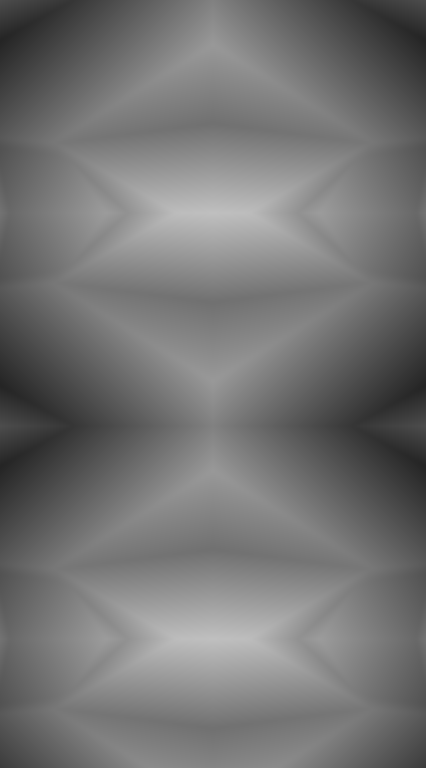
A Shadertoy shader for this background:

```glsl
// Grey mirrored tiles of folded, softly creased gradients

// Linear brightness ramp: value at the tile centre, slope across, slope down
float ramp(vec2 q, float base, float across, float down) {
    return base + dot(q, vec2(across, down));
}

// Minimum and maximum with a narrow rounded crease
float softMin(float a, float b) {
    float h = max(0.012 - abs(a - b), 0.0) / 0.012;
    return min(a, b) - h * h * 0.003;
}

float softMax(float a, float b) {
    return -softMin(-a, -b);
}

// Brightness in one quadrant, from the tile centre (0,0) to its corner (1,1)
float foldedTile(vec2 q) {
    // Bright central lens and the side wedges with a notched tip
    float lens = ramp(q, 0.75, -0.06, -0.74);
    float strip = ramp(q, 0.866, -0.74, 0.45);
    float notch = ramp(q, 0.41, 0.40, -0.79);
    float wedge = ramp(q, 0.8375, -0.45, -0.22);
    float rim = ramp(q, -0.4495, 0.90, -0.50);
    float side = softMax(strip, softMin(notch, wedge));
    float inner = softMax(softMin(lens, side), rim);

    // Band rising from the lens edge to the slanted ridge
    float band = softMin(ramp(q, 0.259, 0.09, 0.43),
                         ramp(q, 0.676, -0.54, 0.60));

    // Slope falling away from the ridge, then the lifted corner
    float slope = ramp(q, 0.955, -0.45, -0.45);
    float corner = ramp(q, -0.80, 0.26, 0.84);
    return softMax(softMin(softMax(inner, band), slope), corner);
}

void mainImage(out vec4 fragColor, in vec2 fragCoord) {
    // Square tiles one canvas width wide, stacked from the top edge
    vec2 p = vec2(fragCoord.x, iResolution.y - fragCoord.y) / iResolution.x;
    vec2 quadrant = abs(fract(p) - 0.5) * 2.0;
    fragColor = vec4(vec3(foldedTile(quadrant)), 1.0);
}
```
